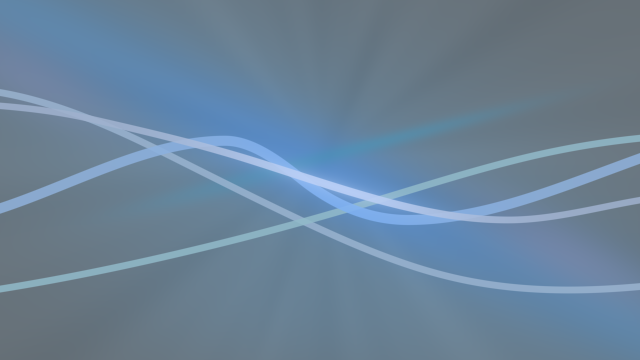
Write a Shadertoy shader that draws this background.

```glsl
// Four translucent ribbons cross over a soft grey-blue field of light.
// Each ribbon is a smooth Hermite curve; the field is built from tilted
// Gaussian glows, with faint rays made of layered sines around the centre.

const float ASPECT = 16.0 / 9.0;
const vec2 LIGHT = vec2(0.90, 0.56);
const float TILT = -0.46;

const vec3 GREY = vec3(0.405, 0.440, 0.465);
const vec3 SLATE = vec3(0.410, 0.525, 0.615);
const vec3 BLUE = vec3(0.335, 0.545, 0.800);
const vec3 STEEL = vec3(0.370, 0.535, 0.680);
const vec3 MAUVE = vec3(0.475, 0.535, 0.660);
const vec3 TEAL = vec3(0.290, 0.580, 0.720);

// Elliptical Gaussian, rotated by angle.
float glow(vec2 p, vec2 centre, vec2 radius, float angle) {
    vec2 q = p - centre;
    float c = cos(angle), s = sin(angle);
    q = vec2(c * q.x + s * q.y, c * q.y - s * q.x) / radius;
    return exp(-dot(q, q));
}

// Faint radial streaks; whole-number frequencies close the circle.
float rays(vec2 q) {
    float a = atan(q.y, q.x);
    float wave = sin(6.0 * a + 1.0) + 0.7 * sin(14.0 * a + 2.3)
               + 0.4 * sin(26.0 * a + 0.6);
    return wave * smoothstep(0.02, 0.45, length(q));
}

vec3 backdrop(vec2 p) {
    vec3 col = mix(GREY, SLATE, 0.95 * glow(p, vec2(0.85, 0.48), vec2(1.15, 0.46), TILT));

    // Broad diagonal band, cool at its ends
    col = mix(col, STEEL, 0.85 * glow(p, vec2(0.10, 0.93), vec2(0.65, 0.14), TILT));
    col = mix(col, STEEL, 0.85 * glow(p, vec2(1.70, 0.13), vec2(0.55, 0.13), TILT));
    col = mix(col, SLATE, 0.50 * glow(p, vec2(0.85, 0.15), vec2(0.50, 0.20), 0.0));
    col = mix(col, MAUVE, 0.75 * glow(p, vec2(0.08, 0.79), vec2(0.30, 0.09), TILT));
    col = mix(col, MAUVE, 0.85 * glow(p, vec2(1.56, 0.30), vec2(0.30, 0.08), TILT));
    col = mix(col, BLUE, 0.92 * glow(p, vec2(0.90, 0.515), vec2(0.55, 0.115), TILT));

    // Rays, a thin teal flare and a dark steep shaft
    col += 0.008 * rays(p - LIGHT);
    col = mix(col, TEAL, 0.55 * glow(p, LIGHT + vec2(0.12, 0.035), vec2(0.40, 0.020), 0.25));
    col = mix(col, TEAL, 0.25 * glow(p, LIGHT - vec2(0.25, 0.075), vec2(0.28, 0.025), 0.25));
    col -= 0.025 * glow(p, LIGHT + vec2(0.10, 0.26), vec2(0.25, 0.035), 1.22);
    col -= 0.022 * glow(p, LIGHT - vec2(0.12, 0.34), vec2(0.25, 0.030), 1.22);
    return col;
}

// Signed distance to a curve; each knot holds x, height and slope.
float curveDistance(vec2 p, vec3 knot[5]) {
    int i = 0;
    for (int j = 1; j < 4; j++) {
        if (p.x > knot[j].x) i = j;
    }
    vec3 a = knot[i], b = knot[i + 1];
    float span = b.x - a.x;
    float t = (p.x - a.x) / span;
    float rise = b.y - a.y;
    float m = a.z * span, n = b.z * span;
    float c2 = 3.0 * rise - 2.0 * m - n;
    float c3 = m + n - 2.0 * rise;
    float height = a.y + t * (m + t * (c2 + t * c3));
    float slope = (m + t * (2.0 * c2 + 3.0 * t * c3)) / span;
    return (p.y - height) / sqrt(1.0 + slope * slope);
}

// Lays a smooth-edged strip of light over the colour below.
vec3 ribbon(vec3 below, float d, float halfWidth, vec3 tint, float opacity) {
    float edge = 0.75 / iResolution.y;
    float cover = 1.0 - smoothstep(halfWidth - edge, halfWidth + edge, abs(d));
    return mix(below, tint, opacity * cover);
}

void mainImage(out vec4 fragColor, in vec2 fragCoord) {
    vec2 p = fragCoord / iResolution.xy * vec2(ASPECT, 1.0);
    vec3 col = backdrop(p);
    float core = exp(-pow((p.x - 0.93) / 0.38, 2.0));

    // Ribbon paths, left to right
    float rising = curveDistance(p, vec3[5](vec3(0.0, 0.197, 0.16), vec3(0.556, 0.310, 0.24),
        vec3(1.018, 0.435, 0.30), vec3(1.435, 0.556, 0.25), vec3(ASPECT, 0.616, 0.10)));
    float falling = curveDistance(p, vec3[5](vec3(0.0, 0.743, -0.17), vec3(0.463, 0.572, -0.50),
        vec3(0.845, 0.384, -0.47), vec3(1.25, 0.231, -0.24), vec3(ASPECT, 0.204, 0.09)));
    float wavy = curveDistance(p, vec3[5](vec3(0.0, 0.421, 0.33), vec3(0.625, 0.609, 0.0),
        vec3(0.838, 0.502, -0.80), vec3(1.134, 0.389, 0.0), vec3(ASPECT, 0.560, 0.36)));
    float bright = curveDistance(p, vec3[5](vec3(0.0, 0.706, -0.08), vec3(0.255, 0.669, -0.23),
        vec3(0.694, 0.556, -0.31), vec3(1.412, 0.389, 0.0), vec3(ASPECT, 0.444, 0.17)));

    // Paint from back to front
    col = ribbon(col, falling, 0.0095, vec3(0.61, 0.71, 0.82), 0.82);
    col = ribbon(col, rising, 0.0095, vec3(0.57, 0.73, 0.79), 0.85);
    vec3 wavyTint = mix(vec3(0.56, 0.69, 0.85), vec3(0.49, 0.69, 0.95), core);
    col = ribbon(col, wavy, 0.0140, wavyTint, 0.88);

    float halo = exp(-abs(bright) / 0.020) * exp(-pow((p.x - 0.93) / 0.22, 2.0));
    col = mix(col, vec3(0.72, 0.82, 0.98), 0.60 * halo);
    vec3 brightTint = mix(vec3(0.62, 0.69, 0.80), vec3(0.74, 0.82, 0.97), core);
    col = ribbon(col, bright, 0.0090 + 0.0020 * core, brightTint, 0.88);

    fragColor = vec4(clamp(col, 0.0, 1.0), 1.0);
}
```
